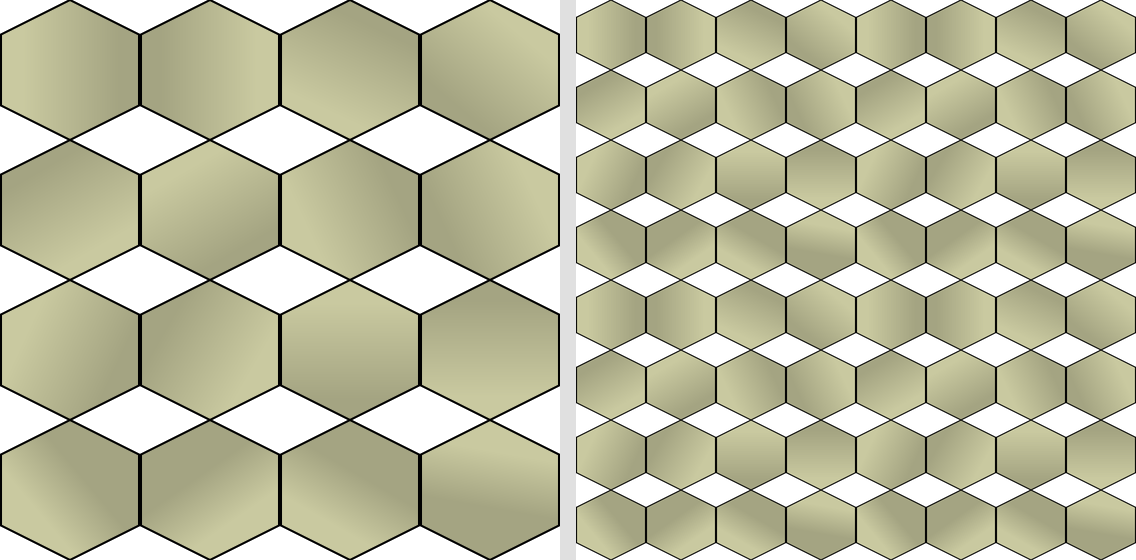
Left: one tile. Right: repeated 2 by 2.
A Shadertoy shader for this pattern:

```glsl
const int   CELLS         = 4;                        // repeats across and down
const float SIDE_HALF     = 0.0145;                   // half widths, in cells
const float DIAGONAL_HALF = 0.0075;
const vec3  DARK_KHAKI    = vec3(0.645, 0.645, 0.510);
const vec3  LIGHT_KHAKI   = vec3(0.790, 0.790, 0.628);
const vec3  GAP_COLOUR    = vec3(1.0);
const vec3  LINE_COLOUR   = vec3(0.0);
const float SOFT_RAMP     = 0.68;                     // shading ramp lengths
const float CRISP_RAMP    = 0.40;
const float CRISP_SHIFT   = 0.08;                     // ramp centre in the bottom row

// Direction towards the light end of each cell, degrees, bottom row first
const float LIGHT_ANGLE[16] = float[16](
    220.0, 305.0, 240.0,  80.0,
    155.0, 330.0,  90.0, 270.0,
    300.0, 120.0, 205.0,  25.0,
    180.0,   0.0, 245.0,  50.0);

// Signed distance to the slanted edges, negative inside the hexagon
float slantDistance(vec2 p) {
    p = abs(p);
    return (p.x + 2.0 * p.y - 1.0) / sqrt(5.0);
}

// Linear ramp across a cell, each cell turned its own way
vec3 cellShade(vec2 p, ivec2 cell) {
    float angle = radians(LIGHT_ANGLE[cell.y * CELLS + cell.x]);
    bool crisp = cell.y == 0;
    float along = dot(p, vec2(cos(angle), sin(angle))) - (crisp ? CRISP_SHIFT : 0.0);
    float light = clamp(along / (crisp ? CRISP_RAMP : SOFT_RAMP) + 0.5, 0.0, 1.0);
    return mix(DARK_KHAKI, LIGHT_KHAKI, light);
}

// Antialiased coverage of the region where d is negative
float coverage(float d, float pixel) {
    return clamp(0.5 - d / pixel, 0.0, 1.0);
}

void mainImage(out vec4 fragColor, in vec2 fragCoord) {
    vec2 grid = fract(fragCoord / iResolution.xy) * float(CELLS);
    ivec2 cell = ivec2(grid);
    vec2 p = fract(grid) - 0.5;
    float pixel = float(CELLS) / min(iResolution.x, iResolution.y);

    // Hexagon fill over the diamond gaps
    float slant = slantDistance(p);
    float inside = coverage(slant, pixel);
    vec3 colour = mix(GAP_COLOUR, cellShade(p, cell), inside);

    // Upright sides and thinner slanted outlines
    float side = coverage(0.5 - abs(p.x) - SIDE_HALF, pixel) * inside;
    float diagonal = coverage(abs(slant) - DIAGONAL_HALF, pixel);
    colour = mix(colour, LINE_COLOUR, max(side, diagonal));

    fragColor = vec4(colour, 1.0);
}
```
